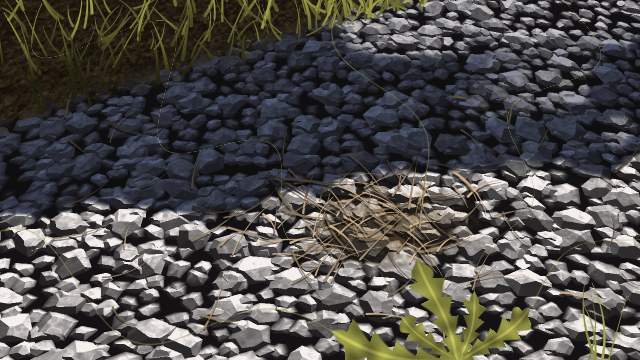
Write a Shadertoy shader that draws this texture.

```glsl
// Crushed slate gravel crossed by a band of shade, with straw, turf and a weed.
// Stones are heaps of cut planes scattered in a receding grid; stems and blades
// are bent tapering strands placed by a hash.
#define HORIZON 2.0
#define BIG_STONES 8.5
#define SMALL_STONES 15.0
#define STRAWS 130
#define BLADES 180
#define SUN_DIR normalize(vec3(0.22, 0.75, 0.62))
#define GAP_DARK vec3(0.075, 0.068, 0.075)
#define STONE_LIT vec3(0.88, 0.86, 0.85)
#define STONE_SHADE vec3(0.27, 0.30, 0.385)
#define SOIL vec3(0.30, 0.24, 0.15)
#define STRAW vec3(0.80, 0.68, 0.54)
#define LEAF vec3(0.58, 0.58, 0.27)

vec4 hash4(vec2 p) {
  vec4 q = fract(p.xyxy * vec4(0.1031, 0.1030, 0.0973, 0.1099));
  q += dot(q, q.wzxy + 33.33);
  return fract((q.xxyz + q.yzzw) * q.zywx);
}
float noise(vec2 p) {
  vec2 i = floor(p), f = fract(p);
  f *= f * (3.0 - 2.0 * f);
  return mix(mix(hash4(i).x, hash4(i + vec2(1, 0)).x, f.x),
             mix(hash4(i + vec2(0, 1)).x, hash4(i + 1.0).x, f.x), f.y);
}
float fbm(vec2 p) {
  return 0.5 * noise(p) + 0.3 * noise(p * 2.1 + 7.0) + 0.2 * noise(p * 4.3 + 3.0);
}
// Keeps the highest stone in top: height, surface tilt, stone id
void addStones(vec2 g, float salt, float keep, float lift, inout vec4 top) {
  for (int n = 0; n < 9; n++) {
    vec2 cell = floor(g) + vec2(n % 3 - 1, n / 3 - 1);
    vec4 h = hash4(cell + salt);
    if (h.w > keep) continue;
    float turn = 1.6 * (h.z - 0.5);
    mat2 spin = mat2(cos(turn), sin(turn), -sin(turn), cos(turn));
    vec2 q = spin * (g - cell - 0.5 - 0.7 * (h.xy - 0.5));
    q.y *= 1.0 + 0.5 * h.x;
    if (dot(q, q) > 0.9) continue;
    vec2 tilt = 0.9 * (h.yx - 0.5);
    float height = 0.3 + 0.15 * h.z - dot(q, tilt);
    for (int k = 0; k < 7; k++) {
      vec3 r = fract(h.xyz * (float(k) + 1.0) * 13.7);
      float a = 0.8976 * (float(k) + 0.7 * r.x) + 6.283 * h.y, steep = 0.6 + 1.5 * r.z;
      vec2 d = vec2(cos(a), sin(a));
      float plane = (0.43 + 0.22 * r.y - dot(q, d)) * steep;
      if (plane < height) { height = plane; tilt = d * steep; }
    }
    float z = height + lift + 0.3 * fract(h.w * 37.0);
    if (height > 0.0 && z > top.x) top = vec4(z, tilt * spin, fract(h.w * 91.0 + h.x));
  }
}
vec4 stones(vec2 g) {
  vec4 top = vec4(0);
  addStones(g * SMALL_STONES, 17.0, 1.0, 0.0, top);
  addStones(g * BIG_STONES, 53.0, 0.68, 0.16, top);
  return top;
}
// Open sun in front, a broken edge behind, flecks at the right
float sunlight(vec2 p) {
  float rough = 0.08 * (noise(p * 9.0) - 0.5);
  float front = smoothstep(0.015, -0.015, p.y + rough - 0.41 - 0.12 * smoothstep(0.3, 1.4, p.x));
  float back = smoothstep(-0.04, 0.04, p.y + 2.0 * rough - mix(0.95, 0.86, smoothstep(0.5, 1.3, p.x)));
  float flecks = smoothstep(0.58, 0.72, noise(p * vec2(7, 11))) * smoothstep(1.1, 1.6, p.x);
  return max(front, max(0.75 * back, 0.5 * flecks));
}
vec3 ground(vec2 p) {
  float depth = HORIZON - p.y;
  vec2 g = HORIZON * vec2((p.x - 0.89) / depth, -1.3 * log(depth));
  vec4 s = stones(g);
  float blocked = smoothstep(0.12, 0.3, stones(g + 0.016 * SUN_DIR.xy).x - s.x);
  vec3 normal = normalize(vec3(s.yz, 1));
  float grain = fbm(g * 45.0 + s.w * 40.0);
  float vein = smoothstep(0.05, 0.0, abs(fbm(g * vec2(12, 20) + s.w * 60.0) - 0.5));
  float exposed = smoothstep(0.0, 0.4, s.x);
  float albedo = exposed * ((0.62 + 0.4 * s.w) * (0.65 + 0.7 * grain) + 0.2 * vein);
  float direct = max(dot(normal, SUN_DIR), 0.0) * (1.0 - 0.8 * blocked);
  float sky = 0.3 + 0.75 * max(dot(normal, vec3(-0.3, 0.7, 0.65)), 0.0);
  vec3 shaded = mix(GAP_DARK * 0.8, STONE_SHADE, min(sky * albedo, 1.3));
  vec3 lit = mix(GAP_DARK, STONE_LIT, min(1.3 * direct * albedo + 0.08 * exposed, 1.1));
  vec3 col = mix(shaded, lit, sunlight(p - vec2(0, 0.05 * (s.x - 0.4))));
  // Bare soil below the straw and the turf
  float bare = smoothstep(1.0, 0.3, length((p - vec2(1.08, 0.37)) / vec2(0.4, 0.19)) + 0.5 * grain);
  col = mix(col, SOIL * (0.4 + 1.5 * direct), 0.65 * bare);
  float turf = smoothstep(-0.02, 0.04, p.y - 0.69 - 0.32 * p.x + 0.1 * grain);
  return mix(col, SOIL * (0.2 + 0.9 * grain * grain), turf);
}
// Coverage of a bent strand from a along d, narrowing toward its tip
float strand(vec2 p, vec2 a, vec2 d, float width, float bend) {
  float t = clamp(dot(p - a, d) / dot(d, d), 0.0, 1.0), soft = 0.7 / iResolution.y;
  vec2 axis = a + d * t + vec2(-d.y, d.x) * bend * t * (1.0 - t);
  return smoothstep(soft, -soft, length(p - axis) - width * (1.0 - 0.85 * t));
}
void mainImage(out vec4 fragColor, in vec2 fragCoord) {
  vec2 p = fragCoord / iResolution.y;
  vec3 col = vec3(0);
  for (int n = 0; n < 4; n++)
    col += 0.25 * ground(p + (vec2(n % 2, n / 2) - 0.5) * 0.5 / iResolution.y);
  float sun = mix(0.38, 1.0, sunlight(p));
  // Straw: a heap in the middle, every fourth stem strewn wide
  for (int i = 0; i < STRAWS; i++) {
    vec4 h = hash4(vec2(i, 5)), k = hash4(vec2(i, 71));
    vec2 mid = vec2(1.05, 0.385) + (h.xy + k.xy - 1.0) * vec2(0.45, 0.2);
    if (i % 4 == 0) mid = vec2(0.2 + 1.6 * h.x, 0.1 + 0.65 * h.y);
    float a = 2.5 * (h.z - 0.4), width = 0.0015 + 0.0022 * k.w;
    vec2 d = vec2(cos(a), sin(a)) * (0.05 + 0.13 * k.z), start = mid - 0.5 * d;
    col *= 1.0 - 0.45 * strand(p + vec2(0.002, 0.007), start, d, width, h.w - 0.5);
    col = mix(col, STRAW * (0.55 + 0.55 * h.w) * sun, strand(p, start, d, width, h.w - 0.5));
  }
  // Turf blades, far rows first; the last few form a tuft at the lower right
  for (int i = 0; i < BLADES; i++) {
    vec4 h = hash4(vec2(i, 29)), k = hash4(vec2(i, 113));
    vec2 root = vec2(1.2 * h.x, mix(1.0, 0.64 + 0.38 * h.x, float(i) / float(BLADES)) - 0.03 * k.x);
    float glow = smoothstep(0.78, 1.0, p.y + 0.12 * (k.y - 0.5)) * (0.35 + 0.65 * k.z);
    if (i > BLADES - 6) { root = vec2(1.62 + 0.08 * h.x, -0.02); glow = 0.6 + 0.4 * k.z; }
    vec2 d = vec2(0.16 * (h.y - 0.5), 0.04 + 0.12 * h.z + 0.08 * step(root.y, 0.0));
    vec3 tint = mix(vec3(0.13, 0.12, 0.055), LEAF * 1.15, glow);
    col = mix(col, tint, strand(p, root, d, 0.002 + 0.004 * h.w, k.w - 0.5));
  }
  // Weed: a fan of toothed leaves around one root
  for (int i = 0; i < 5; i++) {
    float f = float(i), a = 0.68 + 0.57 * f, len = i % 2 == 0 ? 0.26 + 0.027 * f : 0.21;
    vec2 q = mat2(cos(a), -sin(a), sin(a), cos(a)) * (p - vec2(1.27, -0.01)) / len;
    q.y += 0.12 * sin(3.0 * q.x + f) * q.x;
    float teeth = fract(5.5 * q.x + 1.2 * abs(q.y) + 0.3 * f);
    float width = (0.05 + 0.12 * q.x) * (0.45 + 0.75 * teeth) * smoothstep(1.0, 0.8, q.x);
    float cover = smoothstep(0.012, -0.012, abs(q.y) - width) * smoothstep(0.0, 0.02, q.x);
    float rib = smoothstep(0.022, 0.005, abs(q.y));
    col = mix(col, LEAF * (0.55 + 0.6 * noise(q * 9.0 + f * 5.0) + 0.25 * rib), cover);
  }
  fragColor = vec4(clamp(col, 0.0, 1.0), 1);
}
```
